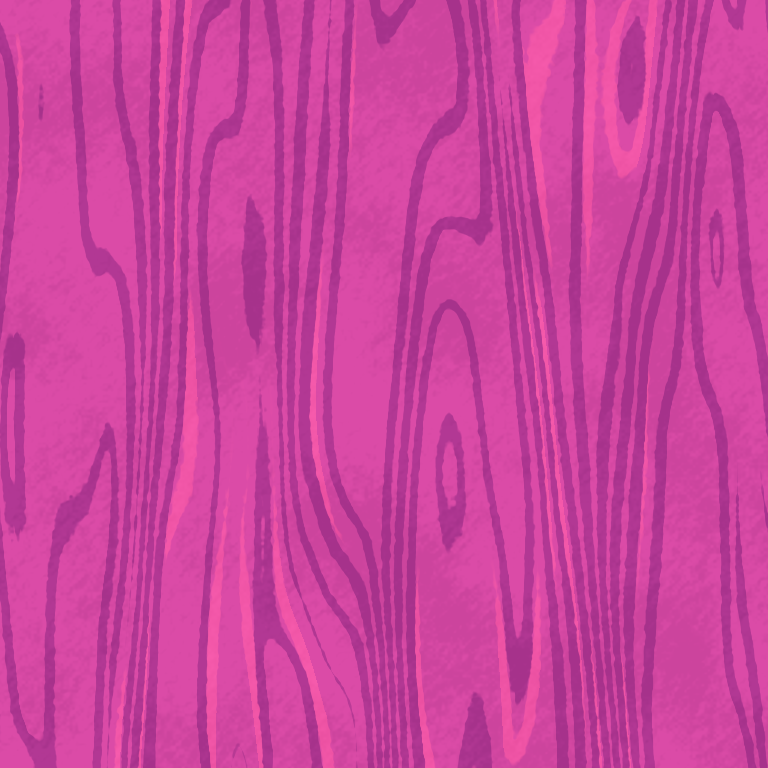
This texture is drawn by a three.js fragment shader. Its source:

```glsl
varying vec2 vUv;

float hash(vec2 p) {
  p = fract(p * vec2(0.1031, 0.1137) + 0.17);
  p += dot(p, p.yx + 33.33);
  return fract((p.x + p.y) * p.x * 17.0);
}

float noise(vec2 p) {
  vec2 i = floor(p), f = fract(p);
  f = f * f * (3.0 - 2.0 * f);
  return mix(mix(hash(i), hash(i + vec2(1.0, 0.0)), f.x),
             mix(hash(i + vec2(0.0, 1.0)), hash(i + vec2(1.0, 1.0)), f.x), f.y);
}

float fbm(vec2 p) {
  float sum = 0.0, amp = 0.5;
  for (int i = 0; i < 4; i++) {
    sum += amp * noise(p);
    p = p * 2.03 + 7.1;
    amp *= 0.5;
  }
  return sum / 0.9375;
}

// Tall stretched height field; its contours fork and close like wood grain
float grainField(vec2 p) {
  float stagger = 0.6 * sin(p.x * 19.0) + 1.7 * p.x;
  float broad = noise(vec2(p.x * 7.0 + 3.0, p.y * 1.7 + stagger + 5.0));
  float fine = noise(vec2(p.x * 15.0 + 21.0, p.y * 2.7 - stagger + 9.0));
  return 25.0 * p.x + 5.0 * broad + 2.2 * fine;
}

void main() {
  vec2 uv = vUv;
  float e = 0.001;

  // Field slope turns contour offsets into canvas distances
  float field = grainField(uv);
  vec2 slope = vec2(grainField(uv + vec2(e, 0.0)) - field,
                    grainField(uv + vec2(0.0, e)) - field) / e;
  float steep = max(length(slope), 11.0);
  float band = floor(field);
  float phase = fract(field);

  // Paper grain and ragged brush edge
  float ragged = noise(uv * vec2(130.0, 105.0)) - 0.5;
  float speck = noise(uv * 260.0) - 0.5;
  float weave = noise(vec2(uv.x + uv.y, uv.x - uv.y) * vec2(55.0, 130.0)) - 0.5;
  float mottle = fbm(uv * 7.0 + 2.0) - 0.5;

  // Dark strokes, swelling and tapering along each contour
  float swell = noise(vec2(band * 17.3 + 40.0, uv.y * 2.6));
  float taper = smoothstep(0.08, 0.3, noise(vec2(band * 9.7 + 80.0, uv.y * 2.1 + 4.0)));
  float halfWidth = min(mix(0.0034, 0.0088, swell), 0.34 / steep) * taper;
  float lineDist = abs(phase - 0.5) / steep + ragged * 0.0024 + speck * 0.001;
  float stroke = 1.0 - smoothstep(-0.0009, 0.0009, lineDist - halfWidth);
  stroke *= smoothstep(0.0, 0.2, taper);

  // Bright slivers lying beside some strokes
  float reach = smoothstep(0.62, 0.85, noise(vec2(band * 13.1 + 60.0, uv.y * 2.3 + 11.0)));
  float sliverDist = abs(phase - 0.83) / steep + ragged * 0.004 + speck * 0.002;
  float sliver = 1.0 - smoothstep(-0.0015, 0.0015, sliverDist - 0.008 * reach);
  sliver *= smoothstep(0.0, 0.25, reach);

  float tone = mottle * 1.6 + weave * 0.45 + speck * 0.35;
  vec3 wood = mix(vec3(0.80, 0.265, 0.615), vec3(0.86, 0.295, 0.655),
                  smoothstep(-0.35, 0.3, tone));
  vec3 ink = mix(vec3(0.65, 0.195, 0.545), vec3(0.70, 0.22, 0.58),
                 smoothstep(-0.3, 0.4, tone));
  vec3 glow = vec3(0.95, 0.335, 0.65) + 0.04 * tone;

  vec3 color = mix(wood, glow, sliver * 0.9);
  color = mix(color, ink, stroke);
  gl_FragColor = vec4(color, 1.0);
}
```
